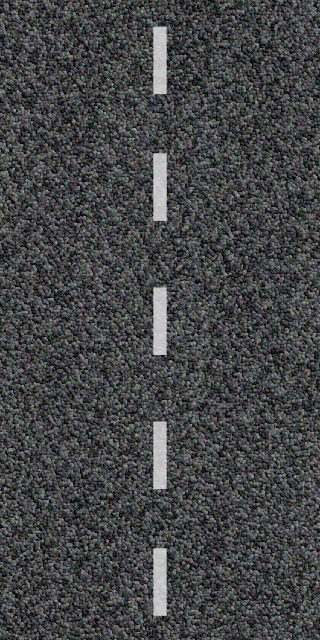
Write a WebGL 1 fragment shader that draws this texture.

```glsl
precision highp float;
// Dark asphalt road with a dashed, pale centre line.
// The surface is a soft cellular field of lit grains, with larger stones
// scattered on two jittered grids; five worn paint dashes lie on top.
uniform vec2 u_resolution;

const vec2 LIGHT = vec2(0.6, 0.8);
const vec3 ASPHALT = vec3(0.258, 0.262, 0.268);
const vec3 STONE_TINT = vec3(0.96, 1.0, 1.05);
const vec3 PAINT = vec3(0.885, 0.88, 0.885);
const float DASH_COUNT = 5.0;
const float DASH_SPACING = 0.4076;
const float FIRST_DASH = 0.181;
const vec2 DASH_HALF_SIZE = vec2(0.0208, 0.1055);

float hash(vec2 p) {
  return fract(sin(dot(p, vec2(12.9898, 78.233))) * 43758.5453);
}

vec3 hash3(vec2 p) {
  return vec3(hash(p), hash(p + 17.3), hash(p + 41.7));
}

float valueNoise(vec2 p) {
  vec2 i = floor(p);
  vec2 f = fract(p);
  f = f * f * (3.0 - 2.0 * f);
  float low = mix(hash(i), hash(i + vec2(1.0, 0.0)), f.x);
  float high = mix(hash(i + vec2(0.0, 1.0)), hash(i + vec2(1.0, 1.0)), f.x);
  return mix(low, high, f.y);
}

// Blends neighbouring grains by distance, so their borders stay smooth.
vec3 grainColour(vec2 p, float scale) {
  vec2 g = p * scale;
  vec2 cell = floor(g);
  vec3 tone = vec3(0.0);
  vec2 slope = vec2(0.0);
  float total = 0.0;
  float nearest = 2.0;
  for (int y = -1; y <= 1; y++) {
    for (int x = -1; x <= 1; x++) {
      vec2 id = cell + vec2(float(x), float(y));
      vec3 rnd = hash3(id);
      vec2 d = g - id - rnd.xy;
      float weight = exp(-20.0 * dot(d, d));
      vec3 chroma = hash3(id + 5.1) - 0.5;
      tone += weight * (0.30 * (rnd.z - 0.5) + 0.07 * chroma);
      slope += weight * d;
      total += weight;
      nearest = min(nearest, length(d));
    }
  }
  total = max(total, 0.00001);
  float relief = 0.22 * dot(slope / total, LIGHT) + 0.16 * (0.45 - nearest);
  float grit = 0.25 * (valueNoise(p * 210.0) - 0.5);
  return ASPHALT + tone / total + relief + grit;
}

// Lays one jittered grid of irregular stones, each with a cast shadow.
vec3 layStones(vec3 ground, vec2 p, float scale, float chance) {
  vec2 g = p * scale;
  vec2 id = floor(g);
  vec3 rnd = hash3(id + scale);
  vec2 q = fract(g) - 0.5 - 0.4 * (rnd.xy - 0.5);
  float present = step(hash(id + 2.0 * scale), chance);
  float radius = mix(0.10, 0.23, rnd.z * rnd.z);
  float angle = 6.2832 * rnd.x;
  mat2 turn = mat2(cos(angle), sin(angle), -sin(angle), cos(angle));
  vec2 stretch = vec2(1.0, 1.35);
  float rough = valueNoise(p * 170.0) - 0.5;
  float edge = 0.02 + 0.7 * scale / u_resolution.x;

  float body = length(turn * q * stretch) - radius + 0.10 * rough;
  vec2 shifted = q + LIGHT * radius * 0.55;
  float shade = length(turn * shifted * stretch) - radius;
  float shadow = 1.0 - smoothstep(-edge, edge, shade);
  float cover = 1.0 - smoothstep(-edge, edge, body);

  float lit = mix(0.28, 0.46, rnd.y) + 0.20 * dot(q, LIGHT) / radius;
  vec3 stone = STONE_TINT * (lit + 0.35 * rough);
  ground *= 1.0 - 0.75 * shadow * present;
  return mix(ground, stone, 0.82 * cover * present);
}

float boxMask(vec2 p, vec2 halfSize, float pixel) {
  vec2 d = (halfSize - abs(p)) / pixel + 0.5;
  return clamp(d.x, 0.0, 1.0) * clamp(d.y, 0.0, 1.0);
}

// Evenly spaced dashes, alternate ones pushed slightly off their places.
float dashMask(vec2 p, float pixel) {
  float index = floor((p.y - FIRST_DASH) / DASH_SPACING + 0.5);
  index = clamp(index, 0.0, DASH_COUNT - 1.0);
  float drift = -0.0115 * sin(1.5708 * index);
  vec2 centre = vec2(0.5, FIRST_DASH + DASH_SPACING * index + drift);
  return boxMask(p - centre, DASH_HALF_SIZE, pixel);
}

void main() {
  // The road is one unit wide and two units long.
  vec2 p = gl_FragCoord.xy / u_resolution * vec2(1.0, 2.0);
  vec3 road = grainColour(p, 105.0);
  road += 0.04 * (valueNoise(p * 5.0) - 0.5);
  road = layStones(road, p, 37.0, 0.13);
  road = layStones(road, p, 19.0, 0.11);
  road = clamp(road, 0.03, 0.85);

  // Thin paint lets a little of the grain show through.
  float opacity = 0.82 + 0.06 * (valueNoise(p * 40.0) - 0.5);
  float dash = dashMask(p, 1.0 / u_resolution.x);
  gl_FragColor = vec4(mix(road, PAINT, dash * opacity), 1.0);
}
```
